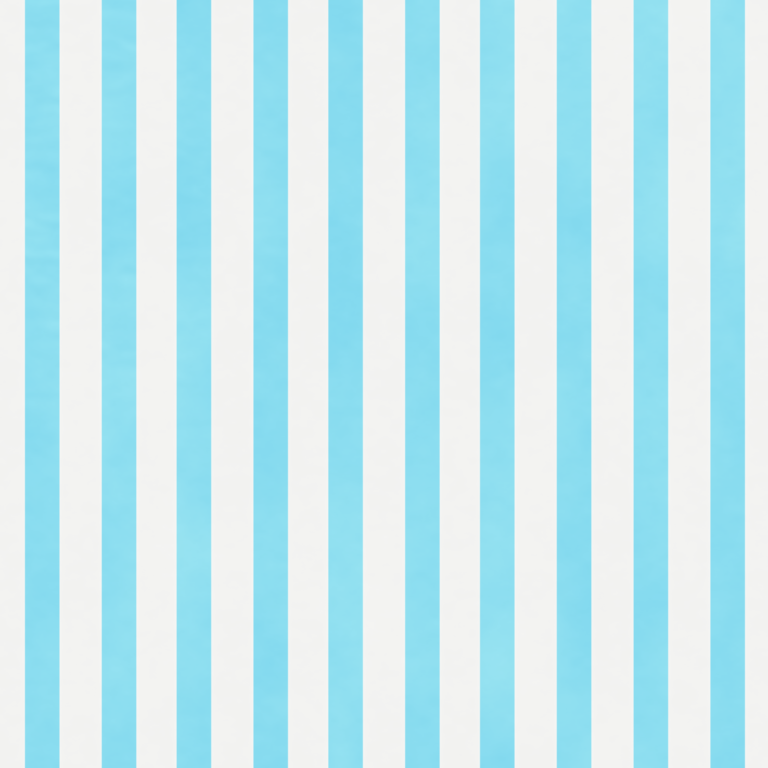
A WebGL 1 fragment shader for this pattern:

```glsl
precision highp float;

uniform vec2 u_resolution;

float hash(vec2 p) {
  return fract(sin(dot(p, vec2(127.1, 311.7))) * 43758.5453);
}

float valueNoise(vec2 p) {
  vec2 cell = floor(p);
  vec2 f = fract(p);
  f = f * f * (3.0 - 2.0 * f);
  float low = mix(hash(cell), hash(cell + vec2(1.0, 0.0)), f.x);
  float high = mix(hash(cell + vec2(0.0, 1.0)), hash(cell + 1.0), f.x);
  return mix(low, high, f.y);
}

float fbm(vec2 p) {
  float sum = 0.0;
  float amplitude = 0.5;
  for (int i = 0; i < 4; i++) {
    sum += amplitude * valueNoise(p);
    p = p * 2.03 + 17.0;
    amplitude *= 0.5;
  }
  return sum / 0.9375;
}

// Signed distance to ten stripes whose centres snap to a 400-step grid
float stripeDistance(float x) {
  float d = 1.0;
  for (int i = 0; i < 10; i++) {
    float n = float(i);
    float centre = (22.0 + 40.0 * n - min(floor(n * 0.5), 3.0)) / 400.0;
    d = min(d, abs(x - centre) - 0.0225);
  }
  return d;
}

void main() {
  vec2 uv = gl_FragCoord.xy / u_resolution;
  float d = stripeDistance(uv.x);
  float soft = max(0.0013, 0.75 / u_resolution.x);
  float ink = 1.0 - smoothstep(-soft, soft, d);

  // Cloudy dye and fine paper grain
  float cloud = fbm(uv * vec2(9.0, 7.0)) - 0.5;
  float grain = fbm(uv * vec2(60.0, 80.0)) - 0.5;

  // Faint creases, strongest toward the upper left
  float wear = smoothstep(0.55, 0.0, uv.x) * smoothstep(0.35, 0.6, uv.y);
  vec2 foldPos = uv * vec2(24.0, 75.0) + 2.0 * fbm(uv * 14.0);
  float crease = (valueNoise(foldPos) - valueNoise(foldPos + vec2(0.1, 0.4))) * wear;

  vec3 paper = vec3(0.951, 0.951, 0.944) + 0.006 * cloud + 0.008 * grain;
  paper += 0.015 * exp(-abs(d) / 0.002);

  vec3 blue = vec3(0.55, 0.869, 0.94) + vec3(0.11, 0.05, 0.01) * cloud;
  blue += vec3(0.025, 0.015, 0.01) * grain + vec3(0.04, 0.025, 0.015) * crease;

  gl_FragColor = vec4(mix(paper, blue, ink), 1.0);
}
```
